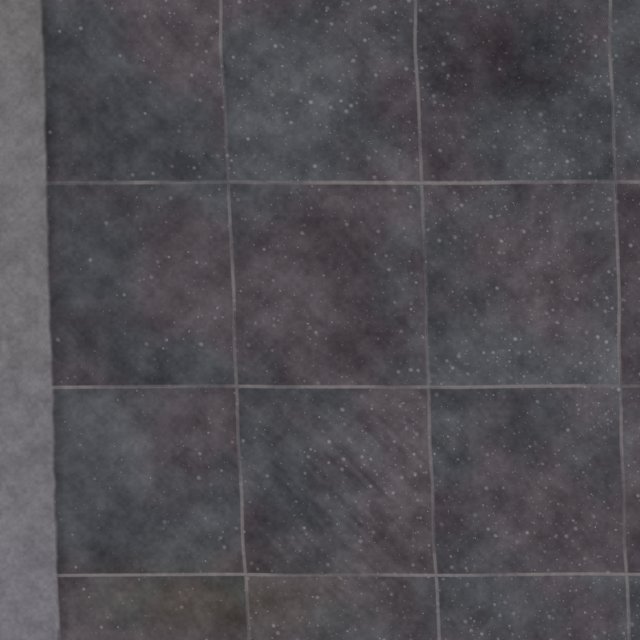
This texture is drawn by a three.js fragment shader. Its source:

```glsl
varying vec2 vUv;

float hash(vec2 p) {
  return fract(sin(dot(p, vec2(127.1, 311.7))) * 43758.5453);
}

float noise(vec2 p) {
  vec2 i = floor(p), f = fract(p);
  f = f * f * (3.0 - 2.0 * f);
  return mix(mix(hash(i), hash(i + vec2(1.0, 0.0)), f.x),
             mix(hash(i + vec2(0.0, 1.0)), hash(i + 1.0), f.x), f.y);
}

float fbm(vec2 p) {
  float sum = 0.0, amp = 0.5;
  for (int i = 0; i < 4; i++) {
    sum += amp * noise(p);
    p = p * 2.07 + 17.3;
    amp *= 0.5;
  }
  return sum / 0.9375;
}

// Small pale chips, one candidate per grid cell
float specks(vec2 p, float scale, float density) {
  vec2 q = p * scale, cell = floor(q);
  float sum = 0.0;
  for (int j = -1; j <= 1; j++) {
    for (int i = -1; i <= 1; i++) {
      vec2 c = cell + vec2(float(i), float(j));
      vec2 d = q - c - vec2(hash(c + 3.1), hash(c + 8.7));
      d = vec2(d.x + 0.4 * d.y, d.y - 0.3 * d.x);
      float r = mix(0.12, 0.36, hash(c + 21.4));
      float on = step(hash(c + 5.9), density);
      sum += on * (0.3 + 0.7 * hash(c + 14.2)) * (1.0 - smoothstep(r * 0.2, r, length(d)));
    }
  }
  return min(sum, 1.0);
}

float softPatch(vec2 p, vec2 center, vec2 size) {
  vec2 d = (p - center) / size;
  return exp(-dot(d, d));
}

void main() {
  vec2 p = vUv;
  vec2 wobble = vec2(noise(vec2(p.y * 13.0, 2.0)), noise(vec2(p.x * 11.0, 7.0))) - 0.5;
  vec2 w = p + 0.004 * wobble;

  // Slightly leaning columns and unevenly tall rows
  float pitch = mix(0.297, 0.3045, w.y);
  float u = (w.x - mix(0.388, 0.343, w.y)) / pitch;
  float rise = (w.y - 0.102 - 0.004 * (w.x - 0.5)) / 0.3065;
  float v = rise + 0.041 * rise * (2.0 - rise);
  vec2 tile = floor(vec2(u, v));
  vec2 local = fract(vec2(u, v));

  // Stone body, tinted per tile
  float cloud = fbm(p * 7.0 + tile * 4.3);
  float mottle = fbm(p * 32.0 + tile * 9.1);
  float grain = noise(p * 155.0) * 0.6 + noise(p * 290.0) * 0.4;
  float cool = smoothstep(0.38, 0.65, fbm(p * 6.0 + tile * 7.7 + 31.0) + 0.12 * (p.x - 0.4));
  vec3 stone = mix(vec3(0.300, 0.278, 0.298), vec3(0.288, 0.292, 0.310), cool);
  stone += 0.022 * (hash(tile + 2.6) - 0.5);
  stone += 0.13 * (cloud - 0.5) + 0.13 * (mottle - 0.5) + 0.055 * (grain - 0.5);

  // Broad lighter and darker areas
  stone += 0.075 * softPatch(p, vec2(0.63, 0.66), vec2(0.06, 0.07));
  stone += 0.035 * softPatch(p, vec2(0.84, 0.36), vec2(0.22, 0.16));
  stone += 0.030 * softPatch(p, vec2(0.45, 0.80), vec2(0.12, 0.12));
  stone -= 0.045 * softPatch(p, vec2(0.80, 0.90), vec2(0.14, 0.12));
  stone += vec3(0.010, 0.006, -0.022) * softPatch(p, vec2(0.32, 0.06), vec2(0.20, 0.06));

  // Diagonal scratches, strongest on one lower tile
  float scratched = 0.16 + 0.84 * softPatch(p, vec2(0.53, 0.24), vec2(0.13, 0.13));
  float streak = noise(vec2((p.x + p.y) * 105.0, (p.x - p.y) * 13.0));
  stone += 0.085 * scratched * (streak - 0.5);

  // Chips become denser to the right
  float density = mix(0.10, 0.42, smoothstep(0.1, 0.85, p.x)) * mix(0.4, 1.4, cloud);
  float chips = specks(p, 65.0, density * 0.65) + 0.7 * specks(p + 4.7, 115.0, density);
  stone += vec3(0.165, 0.165, 0.170) * min(chips, 1.0);

  // Thin worn joints
  vec2 edge = min(local, 1.0 - local) * vec2(pitch, 0.305);
  vec2 joint = 1.0 - smoothstep(vec2(0.0010), vec2(0.0043), edge);
  float wear = mix(0.40, 1.0, smoothstep(0.2, 0.7, noise(p * 18.0 + 5.0)));
  float faded = 1.0 - 0.65 * softPatch(p, vec2(0.665, 0.54), vec2(0.03, 0.14));
  float line = max(joint.x * 0.82 * faded, joint.y) * wear;
  vec3 color = mix(stone, vec3(0.470, 0.448, 0.455) + 0.07 * (grain - 0.5), line * 0.9);

  // Rough pale strip along the left
  float rim = mix(0.092, 0.065, p.y) + 0.003 * (noise(vec2(p.y * 45.0, 3.0)) - 0.5);
  vec3 plaster = mix(vec3(0.445, 0.430, 0.458), vec3(0.440, 0.432, 0.436), p.y);
  plaster += 0.10 * (fbm(p * 40.0 + 60.0) - 0.5) + 0.07 * (grain - 0.5);
  plaster -= 0.025 * smoothstep(0.75, 1.0, p.y);
  color *= 1.0 - 0.14 * (1.0 - smoothstep(0.0, 0.022, p.x - rim));
  color = mix(plaster, color, smoothstep(-0.004, 0.004, p.x - rim));

  gl_FragColor = vec4(color, 1.0);
}
```
